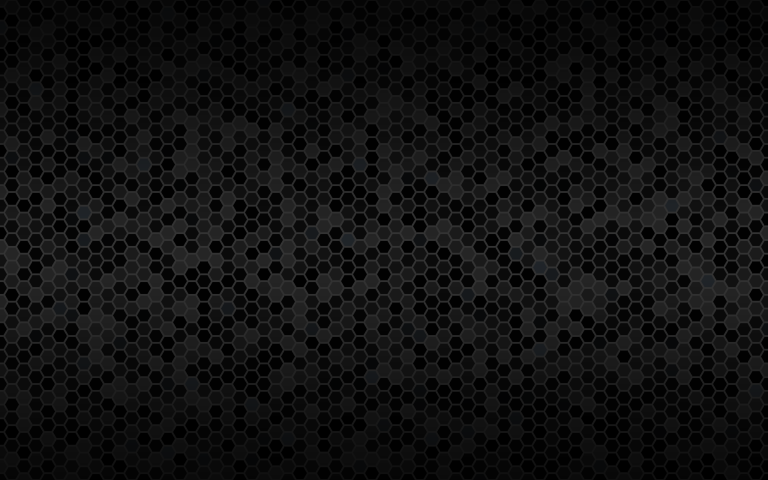
A Shadertoy shader for this pattern:

```glsl
// Dark honeycomb panel: 64 columns by 35 rows of flat-topped hexagons.
// Two interleaved lattices give the nearest cell; a hash picks its grey step,
// and a soft horizontal band of light fades cells and grid to top and bottom.

// Integer hash of a cell index, 0 to 1.
float hash(ivec2 cell) {
    uvec2 q = uvec2(cell + 1000) * uvec2(1597334673u, 3812015801u);
    uint h = (q.x ^ q.y) * 1597334673u;
    h = (h ^ (h >> 15)) * 2246822519u;
    h ^= h >> 13;
    return float(h >> 8) / 16777216.0;
}

// Distance from a point to the border of a flat-topped hexagon of height 1.
float hexBorder(vec2 p) {
    p = abs(p);
    return 0.5 - max(p.y, dot(p, vec2(0.866025, 0.5)));
}

void mainImage(out vec4 fragColor, in vec2 fragCoord) {
    float rows = 35.0;
    float pixel = rows / iResolution.y;

    // One unit is one row; x is narrowed slightly to fit 64 columns at 16:10.
    vec2 p = fragCoord * pixel * vec2(0.98974, 1.0);

    // Nearest hexagon centre from the even and odd columns.
    vec2 spacing = vec2(1.7320508, 1.0);
    vec2 evenCentre = round(p / spacing) * spacing;
    vec2 oddCentre = (floor(p / spacing) + 0.5) * spacing;
    vec2 toEven = p - evenCentre;
    vec2 toOdd = p - oddCentre;
    bool isEven = dot(toEven, toEven) < dot(toOdd, toOdd);
    vec2 centre = isEven ? evenCentre : oddCentre;
    ivec2 cell = ivec2(round(centre * 2.0 / spacing));

    // Flat grey steps, many near black, with a cool tint on a few cells.
    float grey = 0.14 * pow(floor(hash(cell) * 6.0) / 5.0, 1.5);
    float cool = step(0.94, hash(cell + ivec2(217, 91)));
    vec3 fill = 0.004 + grey * mix(vec3(1.0), vec3(0.88, 1.0, 1.12), cool);

    // Grid lines, box-filtered over a pixel.
    float border = hexBorder(p - centre);
    float line = clamp((0.066 - border) / pixel + 0.5, 0.0, 1.0);
    vec3 color = mix(fill, vec3(0.2), line);

    // Horizontal band of light.
    float height = fragCoord.y / iResolution.y;
    float glow = 1.0 - smoothstep(0.0, 0.54, abs(height - 0.48));
    color *= mix(0.28, 1.0, glow);

    fragColor = vec4(color, 1.0);
}
```
